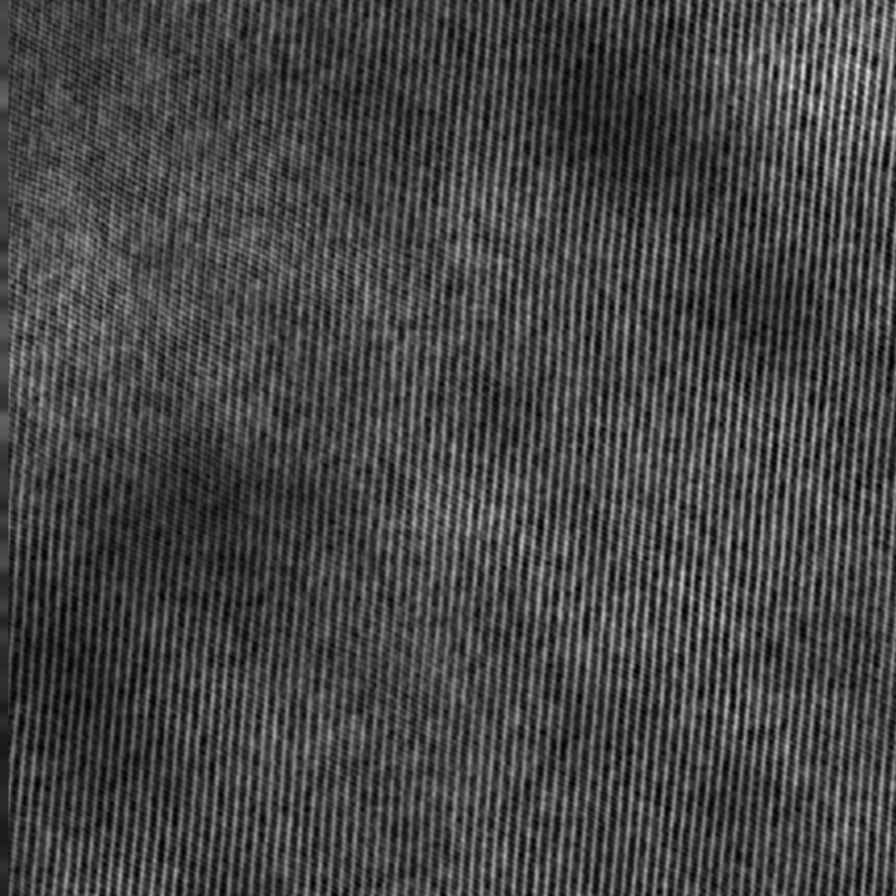
A three.js fragment shader for this texture:

```glsl
// Dark ribbed cloth: fine slanted threads crossed by a faint diagonal weave.
// Cosine threads change contrast over broad patches; noise adds creases, wear
// and grain, and a narrow streaked selvage runs down the left edge.
#define THREADS 82.0
#define SLANT 0.085
#define WOBBLE 0.0022
#define WEAVE vec2(72.0, 138.0)
#define GRAIN 0.62
#define BASE_TONE 0.268
#define EDGE_WIDTH 0.0095
#define EDGE_BANDS 62.0

varying vec2 vUv;
const float TAU = 6.2831853;

float hash(vec2 p) {
  vec3 q = fract(vec3(p.xyx) * 0.1031);
  q += dot(q, q.yzx + 33.33);
  return fract((q.x + q.y) * q.z);
}

float noise(vec2 p) {
  vec2 i = floor(p), f = fract(p);
  f = f * f * (3.0 - 2.0 * f);
  return mix(mix(hash(i), hash(i + vec2(1.0, 0.0)), f.x),
             mix(hash(i + vec2(0.0, 1.0)), hash(i + vec2(1.0, 1.0)), f.x), f.y);
}

// Layered noise centred on zero
float fbm(vec2 p) {
  float sum = 0.0, weight = 0.5;
  for (int i = 0; i < 4; i++) {
    sum += weight * (noise(p) - 0.5);
    p = mat2(1.6, 1.2, -1.2, 1.6) * p + 7.3;
    weight *= 0.5;
  }
  return sum;
}

// Soft round patch
float patchAt(vec2 p, vec2 centre, float radius) {
  vec2 d = (p - centre) / radius;
  return exp(-dot(d, d));
}

// Broad light and shade, with creases falling to the right
float clothLight(vec2 p) {
  vec2 crease = vec2(p.x - p.y, p.x + p.y) * vec2(3.2, 6.5);
  float light = 1.0 + 0.55 * fbm(crease + 3.0) + 0.4 * fbm(p * 11.0);
  light += 0.22 * patchAt(p, vec2(0.10, 0.68), 0.20);
  light += 0.50 * patchAt(p, vec2(0.95, 0.94), 0.13);
  light += 0.25 * patchAt(p, vec2(0.56, 0.74), 0.11);
  light += 0.28 * patchAt(p, vec2(0.78, 0.37), 0.15);
  light += 0.25 * patchAt(p, vec2(0.55, 0.43), 0.08);
  light -= 0.38 * patchAt(p, vec2(0.68, 0.87), 0.11);
  light -= 0.30 * patchAt(p, vec2(0.45, 0.88), 0.08);
  light -= 0.32 * patchAt(p, vec2(0.85, 0.65), 0.09);
  light -= 0.35 * patchAt(p, vec2(0.22, 0.41), 0.17);
  light -= 0.30 * patchAt(p, vec2(0.02, 0.20), 0.15);
  return max(light, 0.35);
}

// Thread contrast: worn at upper left and lower centre, crisp elsewhere
float threadContrast(vec2 p) {
  float contrast = 0.58 + 0.6 * fbm(p * 4.5 + 19.0);
  contrast -= 0.50 * patchAt(p, vec2(0.08, 0.80), 0.34);
  contrast -= 0.28 * patchAt(p, vec2(0.42, 0.22), 0.15);
  contrast += 0.16 * patchAt(p, vec2(0.82, 0.20), 0.24);
  contrast += 0.14 * patchAt(p, vec2(0.10, 0.36), 0.18);
  return clamp(contrast, 0.10, 0.82);
}

float cloth(vec2 p) {
  // Main threads, with a weak double-frequency ridge
  float bend = WOBBLE * 4.0 * fbm(p * vec2(5.0, 4.0) + 31.0);
  float phase = TAU * THREADS * (p.x - SLANT * p.y + bend);
  float contrast = threadContrast(p);
  float worn = 1.0 - smoothstep(0.15, 0.55, contrast);
  float rib = contrast * (cos(phase) + 0.16 * cos(2.0 * phase));
  rib += 0.10 * worn * cos(2.0 * phase + 1.2);

  // Diagonal weave breaks each thread into small knots
  float weavePhase = TAU * (dot(p, WEAVE) + 1.6 * noise(p * 14.0));
  float knots = (0.08 + 0.08 * worn) * cos(weavePhase);
  knots *= 0.5 + noise(p * 24.0 + 5.0);

  // Fibre grain at two sizes
  float grain = noise(p * vec2(215.0, 175.0)) - 0.5;
  grain += 0.7 * (noise(p * vec2(105.0, 72.0) + 11.0) - 0.5);

  return BASE_TONE * clothLight(p) * (1.0 + rib + knots + GRAIN * grain);
}

// Selvage of short horizontal streaks, darker low down
float selvage(float y) {
  float streak = noise(vec2(0.5, y * EDGE_BANDS));
  float shade = mix(0.13, 0.27, smoothstep(0.1, 0.6, y));
  return shade * (0.45 + 1.1 * streak);
}

void main() {
  float inside = smoothstep(EDGE_WIDTH - 0.0015, EDGE_WIDTH + 0.0015, vUv.x);
  float tone = mix(selvage(vUv.y), cloth(vUv), inside);
  gl_FragColor = vec4(vec3(clamp(tone, 0.015, 0.85)), 1.0);
}
```
